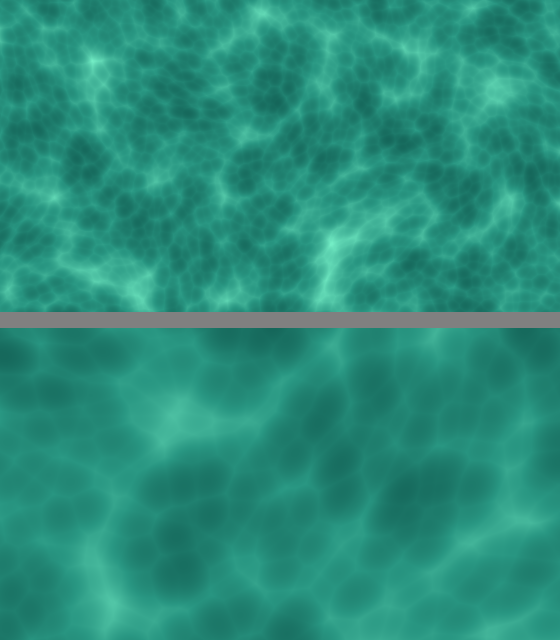
Top, the full canvas; bottom, a detail of the centre.
Give the GLSL for this texture, as a Shadertoy shader.

```glsl
const vec3 DEEP = vec3(0.11, 0.47, 0.41);
const vec3 TEAL = vec3(0.16, 0.59, 0.51);
const vec3 MINT = vec3(0.35, 0.81, 0.68);
const float TEAL_LEVEL = 0.35;

vec2 hash2(vec2 cell) {
    vec2 k = vec2(dot(cell, vec2(127.1, 311.7)), dot(cell, vec2(269.5, 183.3)));
    return fract(sin(k) * 43758.545);
}

mat2 rotation(float angle) {
    float c = cos(angle), s = sin(angle);
    return mat2(c, s, -s, c);
}

// Squared distance to the nearest scattered point: dark cells, bright seams
float cells(vec2 p) {
    vec2 base = floor(p), local = fract(p);
    float nearest = 8.0;
    for (int y = -1; y <= 1; y++) {
        for (int x = -1; x <= 1; x++) {
            vec2 offset = vec2(x, y);
            vec2 d = offset + hash2(base + offset) - local;
            nearest = min(nearest, dot(d, d));
        }
    }
    return nearest;
}

// Layered sines bend the seams into wisps
vec2 warp(vec2 p, float amount) {
    for (int i = 1; i <= 3; i++) {
        float f = 4.3 * float(i);
        p += amount / float(i) * sin(f * p.yx + vec2(1.7, 4.1) * float(i));
        p = rotation(0.6) * p;
    }
    return p;
}

// Weighted sum of cell layers, from broad patches to fine filaments
float caustics(vec2 p) {
    float sum = 0.0;
    float scale = 3.0;
    vec4 weights = vec4(0.28, 0.32, 0.22, 0.13);
    for (int i = 0; i < 4; i++) {
        sum += weights[i] * cells(p * scale + 17.3 * float(i));
        p = rotation(0.9) * p;
        scale *= 2.07;
    }
    return sum;
}

vec3 waterColor(float level) {
    vec3 shade = mix(DEEP, TEAL, level / TEAL_LEVEL);
    vec3 light = mix(TEAL, MINT, (level - TEAL_LEVEL) / (1.0 - TEAL_LEVEL));
    return mix(shade, light, smoothstep(-0.1, 0.1, level - TEAL_LEVEL));
}

void mainImage(out vec4 fragColor, in vec2 fragCoord) {
    vec2 uv = fragCoord / iResolution.y;
    float light = caustics(warp(uv + 3.0, 0.035));

    // Centre the tones and limit the extremes
    float level = clamp(0.4 + 2.5 * (light - 0.257), -0.25, 1.35);
    fragColor = vec4(waterColor(level), 1.0);
}
```
